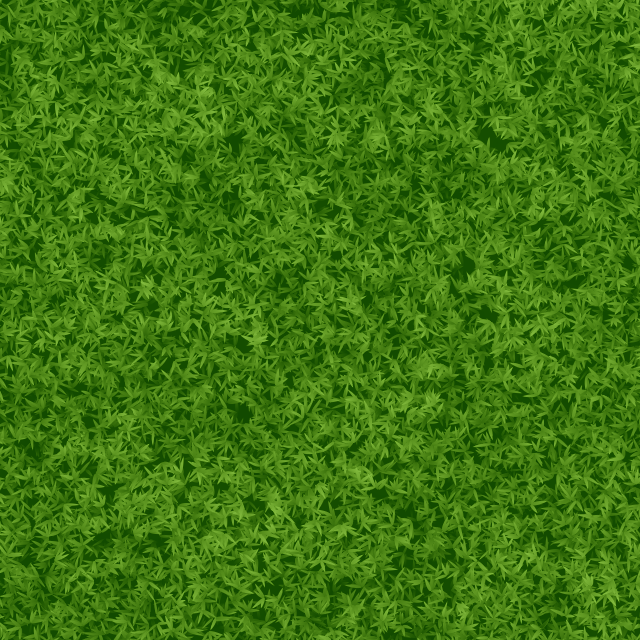
Give the GLSL for this texture, as a WebGL 2 fragment shader.

```glsl
#version 300 es
precision highp float;

// Dense short lawn seen from above: layers of jittered grid cells, each
// holding a tuft of tapered, slightly bent blades that fan from one root.
// Lower layers are darker, and soft noise makes shaded and sunny patches.

uniform vec2 u_resolution;
out vec4 fragColor;

const int LAYERS = 6;
const int BLADES = 4;
const float CELLS = 32.0;      // tuft cells along the canvas height
const float HALF_WIDTH = 0.076; // widest half width of a blade, in cells
const float TAU = 6.2832;

float hash(vec2 p) {
    return fract(sin(dot(p, vec2(127.1, 311.7))) * 43758.545);
}

vec2 hash2(vec2 p) {
    return vec2(hash(p), hash(p + vec2(37.3, 71.9)));
}

float valueNoise(vec2 p) {
    vec2 i = floor(p);
    vec2 f = fract(p);
    f = f * f * (3.0 - 2.0 * f);
    float low = mix(hash(i), hash(i + vec2(1.0, 0.0)), f.x);
    float high = mix(hash(i + vec2(0.0, 1.0)), hash(i + 1.0), f.x);
    return mix(low, high, f.y);
}

// Tone 0 is deep shade, tone 1 is a pale sunlit tip.
vec3 grassColor(float tone) {
    float t = clamp(tone, 0.0, 1.1);
    return vec3(0.07 + 0.40 * t, 0.29 + 0.40 * t, 0.21 * pow(t, 1.6));
}

// Returns coverage in x and position along the blade (0 root, 1 tip) in y.
vec2 blade(vec2 p, float angle, float len, float bend, float halfWidth, float px) {
    vec2 dir = vec2(cos(angle), sin(angle));
    float along = dot(p, dir);
    float s = clamp(along / len, 0.0, 1.0);
    float across = dot(p, vec2(-dir.y, dir.x)) - bend * s * s;
    float w = halfWidth * 2.6 * sqrt(s) * (1.0 - s);
    float dist = max(abs(across) - w, max(-along, along - len));
    float cover = clamp(0.5 - dist / px, 0.0, 1.0);
    return vec2(cover * min(1.0, 2.0 * w / px), s);
}

// Paints one tuft over the tone found below it.
float paintTuft(float tone, vec2 p, vec2 seed, float depth, float patchTone, float px) {
    float heading = TAU * hash(seed + 5.7);
    for (int i = 0; i < BLADES; i++) {
        vec2 bladeSeed = seed + vec2(13.1, 7.7) * float(i + 1);
        vec2 shape = hash2(bladeSeed);
        vec2 look = hash2(bladeSeed + 91.3);
        float angle = heading + (float(i) - 1.5) * 0.75 + (shape.x - 0.5) * 1.1;
        float len = mix(0.5, 0.93, shape.y);
        float bend = (look.x - 0.5) * 0.24;
        float halfWidth = HALF_WIDTH * mix(0.75, 1.2, look.y);
        vec2 b = blade(p, angle, len, bend, halfWidth, px);
        float bladeTone = mix(0.16, 0.74, depth) + (hash(bladeSeed + 43.9) - 0.5) * 0.34
                        + (b.y - 0.45) * 0.32 + patchTone;
        tone = mix(tone, bladeTone, b.x);
    }
    return tone;
}

// One layer of tufts; the fixed cell order keeps overlaps consistent.
float paintLayer(float tone, vec2 p, float layer, float depth, float patchTone, float px) {
    vec2 cell = floor(p);
    for (int y = -1; y <= 1; y++) {
        for (int x = -1; x <= 1; x++) {
            vec2 id = cell + vec2(x, y);
            vec2 seed = id + layer * vec2(53.7, 29.3);
            vec2 root = id + hash2(seed);
            tone = paintTuft(tone, p - root, seed, depth, patchTone, px);
        }
    }
    return tone;
}

void main() {
    vec2 uv = gl_FragCoord.xy / u_resolution.y;
    float px = CELLS / u_resolution.y;

    // Broad and medium patches of light and shade
    float patches = 0.6 * valueNoise(uv * 15.0 + 3.1) + 0.4 * valueNoise(uv * 29.0 + 17.4);
    float patchTone = (patches - 0.5) * 0.42;

    // Shaded soil, then blades from the lowest layer to the top
    float tone = 0.02 + 0.2 * patchTone;
    for (int i = 0; i < LAYERS; i++) {
        float layer = float(i);
        vec2 shift = hash2(vec2(layer, 8.3));
        float depth = layer / float(LAYERS - 1);
        tone = paintLayer(tone, uv * CELLS + shift, layer, depth, patchTone, px);
    }

    fragColor = vec4(grassColor(tone), 1.0);
}
```
